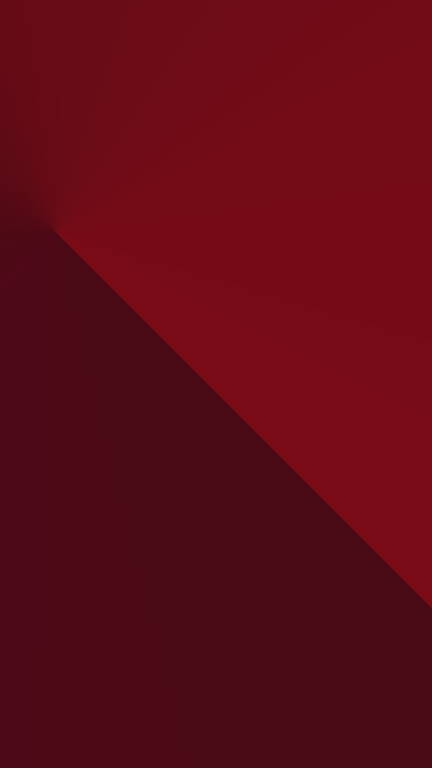
A WebGL 2 fragment shader for this background:

```glsl
#version 300 es
precision highp float;
// A crimson conic gradient swept counter-clockwise around an off-centre pivot.
// The sweep passes through a few colour stops and closes on itself in one
// crisp diagonal seam, smoothed by its distance to the seam ray.

uniform vec2 u_resolution;
out vec4 fragColor;

const float TAU = 6.2831853;
const vec2 PIVOT = vec2(0.128, 0.698);   // fraction of the canvas
const float SEAM_ANGLE = -0.125 * TAU;   // towards the lower right
const float SEAM_SOFTNESS = 0.7;         // half width of the smoothing, in pixels

// Colour stops and their places along the sweep, from 0 to 1.
const int STOPS = 7;
const float PLACE[STOPS] = float[](0.0, 0.21, 0.41, 0.505, 0.625, 0.75, 1.0);
const vec3 COLOR[STOPS] = vec3[](
    vec3(0.475, 0.043, 0.086),   // bright crimson
    vec3(0.448, 0.046, 0.092),   // crimson
    vec3(0.395, 0.045, 0.088),   // deep red
    vec3(0.345, 0.040, 0.082),   // garnet
    vec3(0.302, 0.038, 0.080),   // maroon
    vec3(0.308, 0.036, 0.094),   // wine
    vec3(0.284, 0.038, 0.082));  // dark wine

vec3 sweepColor(float t) {
    vec3 color = COLOR[0];
    for (int i = 1; i < STOPS; i++) {
        float blend = clamp((t - PLACE[i - 1]) / (PLACE[i] - PLACE[i - 1]), 0.0, 1.0);
        color = mix(color, COLOR[i], blend);
    }
    return color;
}

void main() {
    // Offset from the pivot, in canvas widths
    vec2 p = (gl_FragCoord.xy - PIVOT * u_resolution) / u_resolution.x;
    float softness = SEAM_SOFTNESS / u_resolution.x;

    // Position along and across the seam ray
    vec2 ray = vec2(cos(SEAM_ANGLE), sin(SEAM_ANGLE));
    float along = dot(p, ray);
    float across = ray.x * p.y - ray.y * p.x;

    // Conic sweep, starting at the seam
    float turn = fract(atan(across, along + 1e-6) / TAU);
    vec3 color = sweepColor(turn);

    // Smooth the jump from the last stop to the first
    if (along > 0.0 && abs(across) < softness) {
        float lit = smoothstep(-softness, softness, across);
        color = mix(COLOR[STOPS - 1], COLOR[0], lit);
    }

    fragColor = vec4(color, 1.0);
}
```
